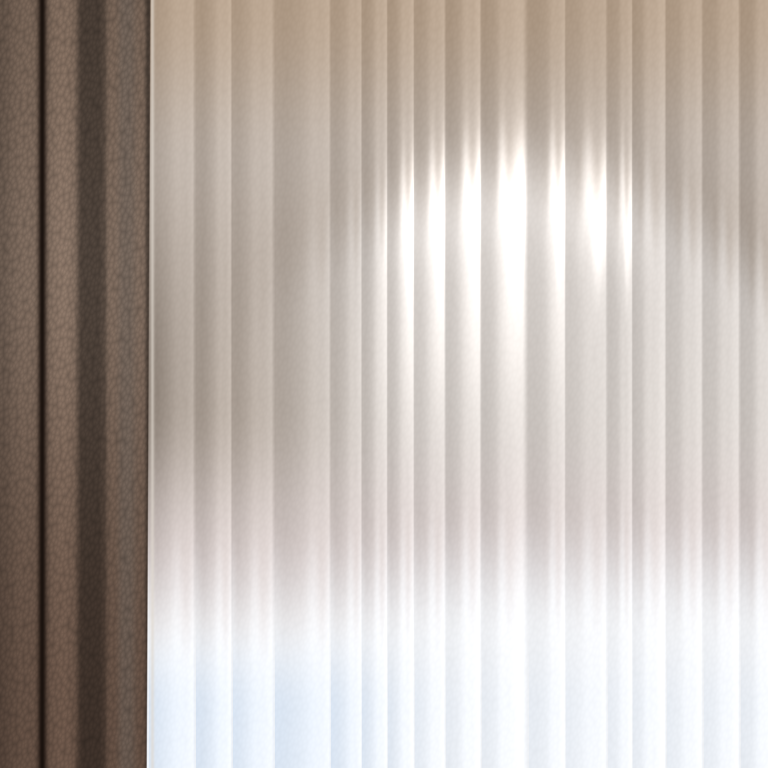
Reproduce this texture procedurally as a Shadertoy shader.

```glsl
#define DRAPE_EDGE 0.193
#define FOLD_WIDTH 0.0482
#define FOLD_DEPTH 0.13
#define ARCH_CENTER 0.68
#define ARCH_TOP 0.225
#define GLOW_STRENGTH 0.24
#define WINDOW_TOP 0.69
#define WINDOW_FULL 0.87
#define WEAVE_SCALE vec2(190.0, 130.0)
#define WEAVE_STRENGTH 0.11

float bump(float x, float center, float width) {
    float k = (x - center) / width;
    return exp(-k * k);
}

float band(float x, float left, float right, float soft) {
    return smoothstep(left - soft, left + soft, x)
         - smoothstep(right - soft, right + soft, x);
}

vec2 hash2(vec2 p) {
    return fract(sin(vec2(dot(p, vec2(127.1, 311.7)),
                          dot(p, vec2(269.5, 183.3)))) * 437.585);
}

// Distance to the nearest scattered thread knot
float cellular(vec2 p) {
    vec2 cell = floor(p);
    float nearest = 2.0;
    for (int j = -1; j <= 1; j++)
    for (int i = -1; i <= 1; i++) {
        vec2 c = cell + vec2(i, j);
        nearest = min(nearest, length(c + hash2(c) - p));
    }
    return nearest;
}

// Fold count from the drape edge, with uneven spacing
float foldPhase(float x) {
    float warp = 0.95 * bump(x, 0.435, 0.085)
               + 0.30 * bump(x, 0.27, 0.05)
               + 0.42 * bump(x, 0.75, 0.065)
               + 0.14 * cos(64.0 * (x - 0.699)) * band(x, 0.66, 0.85, 0.03);
    return (x - DRAPE_EDGE) / FOLD_WIDTH - warp;
}

vec3 drape(vec2 p, float weave) {
    vec3 color = mix(vec3(0.43, 0.36, 0.31), vec3(0.37, 0.295, 0.25),
                     smoothstep(0.3, 1.0, p.y));
    color += 0.04 * bump(p.y, 0.35, 0.25);

    // Broad folds and the shaded return between them
    color *= 1.0 - 0.16 * bump(p.x, 0.0, 0.018);
    color *= 1.0 - 0.38 * band(p.x, 0.101, 0.134, 0.006);
    color *= 1.0 + 0.10 * bump(p.x, 0.082, 0.015);
    color = mix(color, vec3(0.40, 0.36, 0.33), 0.55 * band(p.x, 0.155, 0.175, 0.007));
    color *= 1.0 - 0.2 * bump(p.x, 0.136, 0.004);

    // Woven grain, then the deep groove and hem
    color *= 1.0 + WEAVE_STRENGTH * weave;
    color = mix(color, vec3(0.09, 0.06, 0.045), 0.95 * bump(p.x, 0.055, 0.0055));
    return color * (1.0 - 0.4 * bump(p.x, DRAPE_EDGE, 0.004));
}

vec3 sheer(vec2 p, float weave) {
    float phase = foldPhase(p.x);
    float f = fract(phase);
    float variety = 0.75 + 0.5 * hash2(vec2(floor(phase), 3.0)).x;

    // Each pleat brightens to a ridge, then drops into a crease
    float ridge = 1.0 - smoothstep(0.92, 1.0, f);
    float pleat = (smoothstep(0.0, 0.92, f) - 0.45) * ridge - 0.4 * (1.0 - ridge);
    float ripple = sin(phase * 12.6 + 1.0) + 0.6 * sin(phase * 19.0 + 2.0);

    // Arched daylight behind the cloth
    float offset = p.x - ARCH_CENTER;
    float depth = p.y - ARCH_TOP - 1.4 * offset * offset + 0.012 * ripple;
    float inside = smoothstep(-0.07, 0.07, depth) * smoothstep(0.28, 0.55, p.x);
    float below = smoothstep(WINDOW_TOP, WINDOW_FULL,
                             p.y + 0.04 * smoothstep(0.3, 0.65, p.x) + 0.01 * ripple);

    vec3 color = mix(vec3(0.70, 0.62, 0.54), vec3(0.69, 0.645, 0.605),
                     smoothstep(0.0, 0.22, p.y));
    color += 0.035 * bump(p.y, 0.2, 0.12);
    color = mix(color, vec3(0.83, 0.805, 0.785), inside);
    color = mix(color, vec3(0.84, 0.80, 0.79), smoothstep(0.52, 0.75, p.y));
    color -= 0.09 * bump(p.x, 0.19, 0.05) * bump(p.y, 0.5, 0.16);
    color = mix(color, vec3(0.97, 0.975, 0.985), below);

    // Pleat shading softens in the bright window
    float contrast = FOLD_DEPTH * variety * mix(1.0, 0.55, below);
    contrast *= mix(0.75, 1.0, smoothstep(0.0, 0.2, p.y));
    color += contrast * (pleat + 0.07 * ripple);

    // Hot streaks along the arch
    float hot = bump(depth, 0.035, 0.075) * band(p.x, 0.51, 0.83, 0.035);
    hot += 0.45 * bump(depth, 0.15, 0.13) * band(p.x, 0.5, 0.75, 0.06);
    color += GLOW_STRENGTH * hot * (0.35 + 0.9 * smoothstep(0.2, 0.85, f) * ridge);

    // Cool sky tint low in the pleats
    float sky = smoothstep(0.8, 0.93, p.y)
              * (0.35 + 0.65 * (1.0 - smoothstep(0.4, 0.6, p.x)));
    color -= sky * (1.0 - 0.7 * f) * vec3(0.095, 0.055, 0.01);

    color += 0.011 * weave;
    return mix(color, vec3(0.88, 0.85, 0.81), 0.6 * bump(p.x, 0.1985, 0.0025));
}

void mainImage(out vec4 fragColor, in vec2 fragCoord) {
    vec2 p = fragCoord / iResolution.xy;
    p.y = 1.0 - p.y;
    float weave = 1.0 - 2.0 * cellular(p * WEAVE_SCALE + vec2(0.0, p.x * 60.0));
    float hem = DRAPE_EDGE + 0.003 - 0.005 * p.y;
    float aa = 1.0 / iResolution.x;
    vec3 color = mix(drape(p, weave), sheer(p, weave),
                     smoothstep(hem - aa, hem + aa, p.x));
    fragColor = vec4(clamp(color, 0.0, 1.0), 1.0);
}
```
